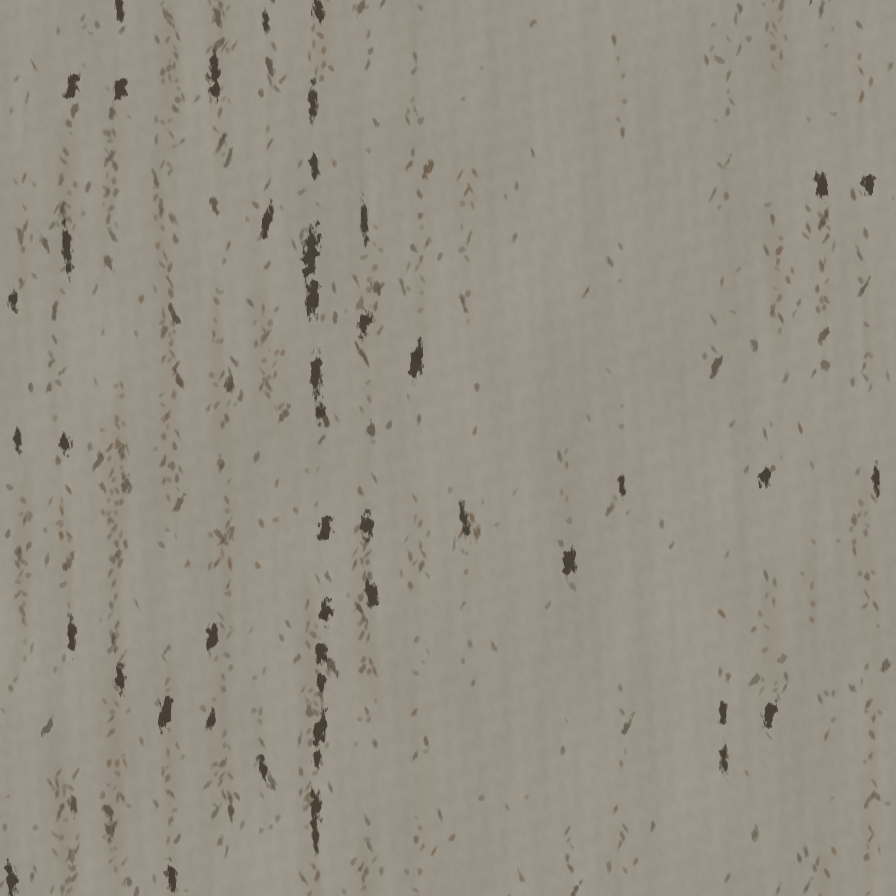
A three.js fragment shader for this texture:

```glsl
// Honed vein-cut travertine: a grey-beige ground with faint upright streaks,
// crossed by porous bands. Pits are scattered ellipses in jittered cells, thinned
// by a band density; layered sines give the mottling and the ragged pit edges.
varying vec2 vUv;

const float BAND_START = 0.075;
const float BAND_STEP = 0.056;

vec3 hash3(vec2 p) {
  vec3 q = vec3(dot(p, vec2(127.1, 311.7)), dot(p, vec2(269.5, 183.3)), dot(p, vec2(419.2, 371.9)));
  return fract(sin(q) * 43758.5);
}

// Layered, rotated sines, roughly -1 to 1
float waves(vec2 p) {
  float sum = 0.0, amp = 0.5;
  for (int i = 0; i < 4; i++) {
    p = mat2(0.8, 0.6, -0.6, 0.8) * p * 1.7 + 1.9;
    sum += amp * sin(p.x + 1.6 * sin(p.y));
    amp *= 0.55;
  }
  return sum;
}

float bump(float x, float centre, float width) {
  float d = (x - centre) / width;
  return exp(-d * d);
}

// How porous the stone is across its width
float porosity(float x) {
  float level = 1.0 - 0.55 * smoothstep(0.38, 0.5, x) + 0.35 * smoothstep(0.79, 0.86, x);
  return level * (1.0 - 0.95 * bump(x, 0.755, 0.05)) * (1.0 - 0.6 * bump(x, 0.59, 0.04));
}

// Local chance of pits: upright bands broken into patches
float density(vec2 p) {
  float phase = 6.2832 * (p.x - BAND_START) / BAND_STEP + 0.9 * waves(p * vec2(12.0, 5.0));
  float band = pow(0.5 + 0.5 * cos(phase), 2.0);
  float patches = smoothstep(-0.45, 0.6, waves(p * vec2(38.0, 7.0) + 4.0));
  return porosity(p.x) * (band * patches + 0.05);
}

// Soft-edged leaning ellipse with a ragged rim
float pit(vec2 d, vec2 size, float lean, float ragged) {
  d.x += d.y * lean;
  float edge = (length(d / size) - 1.0 + 0.55 * ragged) * size.x;
  return 1.0 - smoothstep(-0.0016, 0.0016, edge);
}

// Scattered pits of one size
float pits(vec2 p, vec2 grid, vec2 size, float crowd, float ragged) {
  float cover = 0.0;
  vec2 home = floor(p * grid);
  for (int j = -1; j <= 1; j++) {
    for (int i = -1; i <= 1; i++) {
      vec2 cell = home + vec2(float(i), float(j));
      vec3 r = hash3(cell + grid);
      vec3 s = hash3(cell + 71.3);
      vec2 centre = (cell + 0.15 + 0.7 * r.xy) / grid;
      float present = step(r.z, density(centre) * crowd);
      float shape = pit(p - centre, size * (0.55 + 0.7 * s.xy), 1.2 * (s.z - 0.5), ragged);
      cover = max(cover, present * shape * (0.4 + 0.6 * s.y));
    }
  }
  return cover;
}

// Long cavities strung along the band axes, most of them on the sixth band
float cavities(vec2 p, float ragged) {
  float band = floor((p.x - BAND_START) / BAND_STEP + 0.5);
  float axis = BAND_START + band * BAND_STEP;
  float main = 1.0 - step(0.5, abs(band - 5.0));
  float chance = mix(0.13 * porosity(axis), 0.6, main);
  float cover = 0.0;
  for (int j = -1; j <= 1; j++) {
    vec2 cell = vec2(band, floor(p.y * 23.0) + float(j));
    vec3 r = hash3(cell + 5.7);
    vec3 s = hash3(cell + 33.1);
    float y = (cell.y + 0.2 + 0.6 * r.y) / 23.0;
    float x = axis + 0.006 * sin(y * 8.0 + band) + 0.006 * (r.x - 0.5);
    vec2 size = vec2(0.0035 + 0.004 * s.x, 0.01 + 0.017 * s.y * s.y);
    cover = max(cover, step(r.z, chance) * pit(p - vec2(x, y), size, 0.4 * (s.z - 0.5), ragged));
  }
  return cover;
}

void main() {
  vec2 p = vUv;
  float ragged = waves(p * vec2(260.0, 150.0));
  float porous = density(p);

  // Ground with streaks, mottling and fine grain
  vec3 color = vec3(0.598, 0.579, 0.529);
  color += 0.012 * waves(p * vec2(48.0, 2.5));
  color += 0.007 * waves(p * vec2(12.0, 9.0) + 7.0);
  color += 0.011 * waves(p * vec2(150.0, 100.0) + 2.0);

  // Warm stain around the porous bands
  color = mix(color, vec3(0.545, 0.505, 0.455), 0.4 * min(porous, 1.0));

  // Pits from shallow to deep, some of them rusty
  float rust = smoothstep(0.15, 0.7, waves(p * vec2(22.0, 14.0) + 11.0));
  vec3 shallow = mix(vec3(0.41, 0.38, 0.33), vec3(0.45, 0.37, 0.29), rust);
  vec3 deep = mix(vec3(0.32, 0.29, 0.24), vec3(0.38, 0.3, 0.23), rust);
  color = mix(color, shallow, 0.85 * pits(p, vec2(135.0, 85.0), vec2(0.0025, 0.0042), 0.65, ragged));
  color = mix(color, deep, 0.85 * pits(p, vec2(68.0, 36.0), vec2(0.0037, 0.0085), 0.27, ragged));
  color = mix(color, vec3(0.25, 0.22, 0.18), 0.9 * cavities(p, ragged));

  gl_FragColor = vec4(color, 1.0);
}
```
